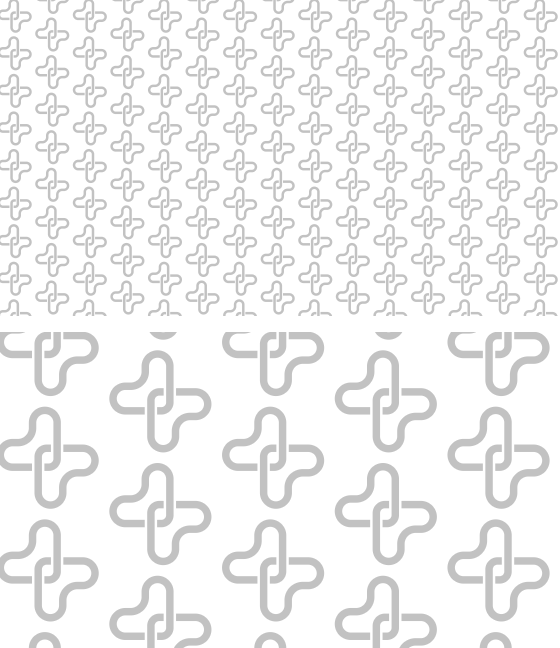
Top: the whole. Bottom: its middle third, enlarged.
Write a Shadertoy shader that draws this pattern.

```glsl
// Pale grey knots on white: two interlocked, two-lobed loops form each plus shape.
// Columns alternate by half a repeat. Each loop is a folded distance function
// of lines and arcs, and the vertical strands pass over the horizontal ones.

const float PITCH = 0.1189;                 // repeat size, in canvas heights
const vec2 FIRST = vec2(0.0465, 0.0498);    // first knot, from the top left
const vec3 PAPER = vec3(1.0);
const vec3 INK = vec3(0.76);

// Sizes below are in repeats
const float OVERLAP = 0.084;     // loop corner's offset from the knot centre
const float ARM_LENGTH = 0.504;
const float ARM_RADIUS = 0.109;
const float CORNER = 0.075;      // rounding of the outer corner
const float FILLET = 0.13;       // rounding between the two lobes
const float HALF_LINE = 0.033;
const float GAP = 0.022;         // clearance beside an upper strand

// Distance to a loop whose corner is at the origin, with arms along +x and +y
float loopDistance(vec2 q) {
    q = vec2(max(q.x, q.y), min(q.x, q.y));
    float bend = 2.0 * ARM_RADIUS + FILLET;
    if (q.x < CORNER) return abs(length(q - CORNER) - CORNER);
    if (q.x < bend && q.y > ARM_RADIUS) return abs(length(q - bend) - FILLET);
    vec2 arm = vec2(max(q.x - ARM_LENGTH + ARM_RADIUS, 0.0), q.y - ARM_RADIUS);
    return abs(length(arm) - ARM_RADIUS);
}

float coverage(float dist, float halfWidth, float pixel) {
    return clamp(0.5 + (halfWidth - dist) / pixel, 0.0, 1.0);
}

// Ink of one knot; p points right and down from its centre
float knot(vec2 p, float pixel) {
    float upperLeft = loopDistance(OVERLAP - p);
    float lowerRight = loopDistance(OVERLAP + p);

    // Swap the order of the strands between the two crossings
    bool upperLeftOnTop = p.x > p.y;
    float over = upperLeftOnTop ? upperLeft : lowerRight;
    float under = upperLeftOnTop ? lowerRight : upperLeft;

    float clearance = 1.0 - coverage(over, HALF_LINE + GAP, pixel);
    return max(coverage(over, HALF_LINE, pixel),
               coverage(under, HALF_LINE, pixel) * clearance);
}

void mainImage(out vec4 fragColor, in vec2 fragCoord) {
    vec2 uv = vec2(fragCoord.x, iResolution.y - fragCoord.y) / iResolution.y;
    float pixel = 1.0 / (iResolution.y * PITCH);

    // Half-drop repeat
    vec2 grid = (uv - FIRST) / PITCH;
    float column = floor(grid.x + 0.5);
    grid.y -= 0.5 * mod(column, 2.0);
    vec2 p = fract(grid + 0.5) - 0.5;

    fragColor = vec4(mix(PAPER, INK, knot(p, pixel)), 1.0);
}
```
